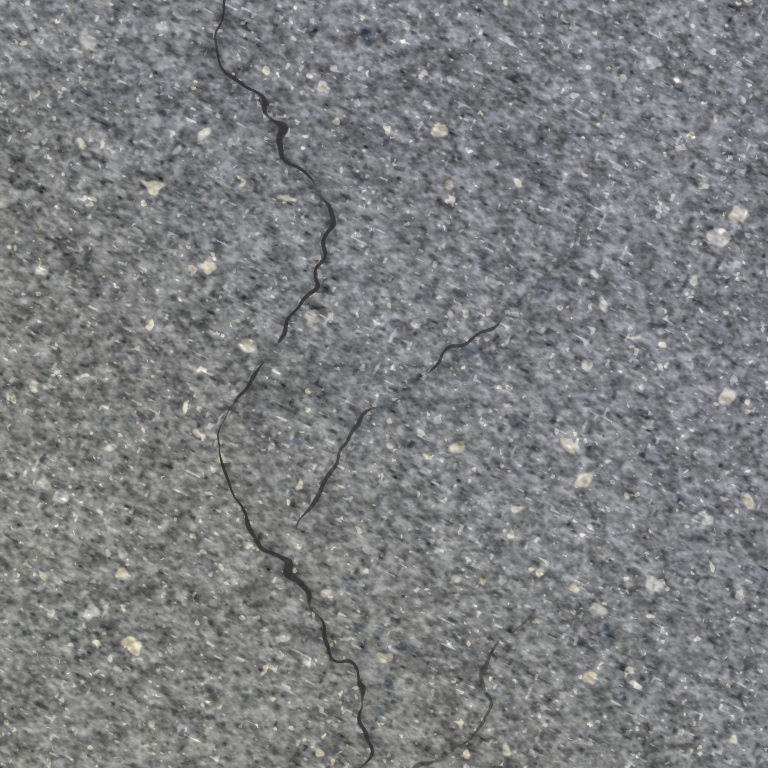
This texture is drawn by a WebGL 2 fragment shader. Its source:

```glsl
#version 300 es
precision highp float;
// Weathered asphalt: speckled gray aggregate split by thin wandering cracks.
uniform vec2 u_resolution;
out vec4 fragColor;

float hash(vec2 p) {
  vec3 q = fract(p.xyx * 0.1031);
  q += dot(q, q.yzx + 33.33);
  return fract((q.x + q.y) * q.z);
}

float noise(vec2 p) {
  vec2 i = floor(p), f = fract(p);
  f = f * f * (3.0 - 2.0 * f);
  return mix(mix(hash(i), hash(i + vec2(1, 0)), f.x),
             mix(hash(i + vec2(0, 1)), hash(i + vec2(1, 1)), f.x), f.y);
}

mat2 rotate(float a) {
  return mat2(cos(a), sin(a), -sin(a), cos(a));
}

// Lays one random pebble per grid cell over the given colour.
vec3 pebbles(vec3 col, vec2 p, float cells, float share, float lightShare, float pixel) {
  vec2 g = p * cells;
  vec2 bump = vec2(noise(g * 3.0), noise(g * 3.0 + 41.0)) - 0.5;
  for (int y = -1; y <= 1; y++)
    for (int x = -1; x <= 1; x++) {
      vec2 id = floor(g) + vec2(x, y);
      vec2 key = id + cells * 7.0;
      if (hash(key + 3.1) > share) continue;
      vec2 center = id + vec2(hash(key + 11.7), hash(key + 23.3));
      vec2 d = rotate(0.5 + 2.2 * (hash(key + 31.9) - 0.5)) * (g - center + 0.3 * bump);
      float size = mix(0.17, 0.42, pow(hash(key + 47.1), 1.6));
      float dist = length(d * vec2(1.0, mix(1.1, 2.0, hash(key + 53.7)))) - size;
      float edge = 0.07 + pixel * cells * 0.6;
      float tone = hash(key + 67.3);
      vec3 stone = mix(vec3(0.36, 0.385, 0.42), vec3(0.59, 0.585, 0.57), tone);
      float light = step(hash(key + 71.9), lightShare);
      stone = mix(stone, mix(vec3(0.69, 0.70, 0.70), vec3(0.83, 0.80, 0.73), tone), light);
      float cover = mix(0.6, 0.9, light) * (1.0 - smoothstep(-edge, edge, dist));
      col = mix(col, stone, cover);
    }
  return col;
}

// Horizontal position of each crack at height y.
float crackPath(int id, float y) {
  if (id == 0) return 0.36 + 0.068 * cos(11.4 * (y - 0.69)) + 0.11 * smoothstep(0.16, 0.0, y);
  if (id == 1) return 0.384 + 1.06 * (y - 0.31) - 0.045 * sin(10.5 * (y - 0.31));
  if (id == 2) return 0.703 + 0.077 * smoothstep(0.6, 0.75, y);
  return 0.573 + 0.65 * y + 0.02 * sin(30.0 * y);
}

float crackDistance(int id, vec2 p) {
  float slope = (crackPath(id, p.y + 0.004) - crackPath(id, p.y - 0.004)) / 0.008;
  return abs(p.x - crackPath(id, p.y)) / sqrt(1.0 + slope * slope);
}

float span(float y, float low, float high) {
  return smoothstep(low - 0.01, low + 0.01, y) * (1.0 - smoothstep(high - 0.03, high + 0.01, y));
}

void main() {
  vec2 p = gl_FragCoord.xy / u_resolution.y;
  float pixel = 1.0 / u_resolution.y;

  // Binder with broad patches and medium mottling
  vec3 col = vec3(0.487, 0.488, 0.492);
  col += 0.05 * (noise(p * 6.0) - 0.5) + 0.08 * (noise(p * 38.0) - 0.5);

  // Aggregate from fine to coarse
  col = pebbles(col, p, 105.0, 0.75, 0.10, pixel);
  col = pebbles(col, rotate(0.6) * p + 3.0, 58.0, 0.5, 0.11, pixel);
  col = pebbles(col, rotate(-0.4) * p + 5.0, 30.0, 0.22, 0.28, pixel);

  // Slanted grit and pits
  vec2 grit = rotate(0.45) * p * vec2(0.8, 1.2);
  float relief = 0.20 * (noise(grit * 95.0) - 0.5) + 0.20 * (noise(grit.yx * 180.0 + 9.0) - 0.5)
               + 0.12 * (noise(grit * 310.0 + 17.0) - 0.5);
  col += relief;
  col -= 0.12 * smoothstep(0.76, 0.95, noise(grit * 130.0 + 60.0));
  col += 0.20 * smoothstep(0.83, 0.97, noise(grit * 145.0 + 90.0));

  // Cracks: jagged core, soft worn margin, pale crumbs
  vec2 q = p + 0.034 * (vec2(noise(p * 15.0), noise(p * 15.0 + 70.0)) - 0.5)
             + 0.014 * (vec2(noise(p * 48.0), noise(p * 48.0 + 30.0)) - 0.5);
  for (int i = 0; i < 4; i++) {
    float d = crackDistance(i, q);
    float strength = i == 0 ? 1.0 : i == 1 ? 0.85 * span(q.y, 0.31, 0.61)
                   : i == 2 ? 0.22 * span(q.y, 0.60, 0.88) : 0.6 * span(q.y, -0.1, 0.2);
    float width = 0.0022 * smoothstep(0.1, 0.75, noise(p * 24.0 + float(i) * 13.0));
    float core = 1.0 - smoothstep(width - 0.0004, width + 0.0008 + pixel * 0.6, d);
    float margin = exp(-d * d / 0.00012);
    col *= 1.0 - 0.17 * strength * margin;
    col = mix(col, vec3(0.19, 0.19, 0.20), 0.85 * strength * core * smoothstep(0.0, 0.0012, width));
    float crumb = smoothstep(0.80, 0.90, noise(p * 125.0 + 25.0)) * (1.0 - core);
    col = mix(col, vec3(0.80, 0.78, 0.74), 0.75 * crumb * strength * margin);
  }

  // Warm lower left, cool upper right
  col *= mix(vec3(1.01, 1.01, 0.975), vec3(0.99, 0.995, 1.025), smoothstep(0.3, 1.5, p.x + p.y));
  fragColor = vec4(clamp(col, 0.0, 1.0), 1.0);
}
```
